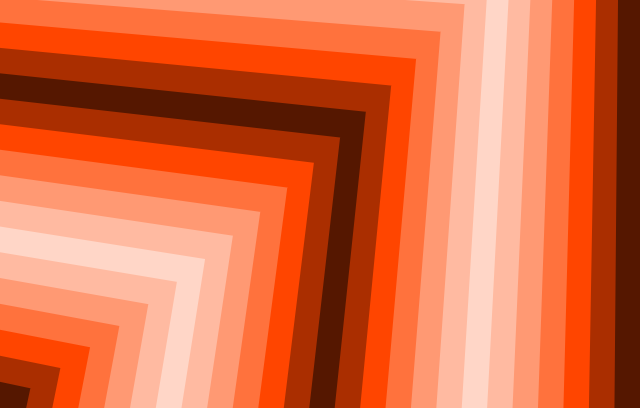
Write a Shadertoy shader that draws this background.

```glsl
#define SQUARES 25
#define STEP 0.04
#define START_TILT 12.0
#define TILT_STEP 0.5
#define HALF_CYCLE 6.0
#define BASE_COLOR vec3(1.0, 0.271, 0.0)

// Palette swings from dark shade through the base colour to pale tint and back
vec3 bandColor(float index) {
    float level = HALF_CYCLE - abs(mod(index, 2.0 * HALF_CYCLE) - HALF_CYCLE);
    float shade = min(level + 1.0, 3.0) / 3.0;
    float tint = max(level - 2.0, 0.0);
    float whiteness = tint * (0.255 - 0.015 * tint);
    return mix(BASE_COLOR * shade, vec3(1.0), whiteness);
}

// Clockwise-tilted square centred on the origin
float tiltedSquare(vec2 p, float halfSize, float tilt) {
    float c = cos(tilt), s = sin(tilt);
    vec2 q = abs(vec2(c * p.x - s * p.y, s * p.x + c * p.y));
    return max(q.x, q.y) - halfSize;
}

void mainImage(out vec4 fragColor, in vec2 fragCoord) {
    // Canvas width is one unit
    float pixel = 1.0 / iResolution.x;
    vec2 p = fragCoord * pixel;

    // Nested squares, painted from the largest to the smallest
    vec3 color = bandColor(float(SQUARES - 1));
    for (int i = SQUARES - 1; i >= 0; i--) {
        float index = float(i);
        float tilt = radians(START_TILT - TILT_STEP * index);
        float dist = tiltedSquare(p, STEP * (index + 1.0), tilt);
        float coverage = clamp(0.5 - dist / pixel, 0.0, 1.0);
        color = mix(color, bandColor(index), coverage);
    }
    fragColor = vec4(color, 1.0);
}
```
